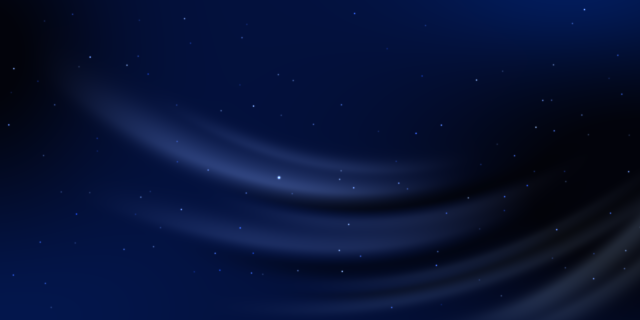
This background is drawn by a WebGL 1 fragment shader. Its source:

```glsl
precision highp float;
// Night-blue backdrop with soft curved light ribbons and scattered tiny stars.

uniform vec2 u_resolution;

// Colours
const vec3 NAVY = vec3(0.012, 0.066, 0.240);
const vec3 BLACK_BLUE = vec3(0.008, 0.012, 0.042);
const vec3 ROYAL_BLUE = vec3(0.008, 0.120, 0.390);
const vec3 LOW_BLUE = vec3(0.012, 0.090, 0.310);
const vec3 PALE_BLUE = vec3(0.150, 0.175, 0.230);
const vec3 SLATE = vec3(0.125, 0.150, 0.175);
const vec3 STAR_WHITE = vec3(0.65, 0.78, 0.95);
const vec3 STAR_BLUE = vec3(0.12, 0.30, 0.95);

// Ribbon curves: lowest point x, lowest point y, bend, skew
const vec4 MAIN_CURVE = vec4(1.12, 0.400, 0.40, 0.0);
const vec4 UPPER_CURVE = vec4(1.20, 0.471, 0.44, 0.0);
const vec4 MIDDLE_CURVE = vec4(1.055, 0.227, 0.35, 0.12);
const vec4 THIN_CURVE = vec4(1.12, 0.305, 0.40, 0.0);
const vec4 LOWER_CURVE = vec4(1.04, 0.112, 0.36, 0.0);
const vec4 BOTTOM_CURVE = vec4(0.91, 0.032, 0.22, 0.05);
const vec4 CORNER_CURVE = vec4(1.33, -0.023, 0.71, 0.0);
const vec4 EDGE_CURVE = vec4(1.36, -0.078, 0.60, 0.0);

// Stars
const float STAR_CELL = 0.09;
const float STAR_SHARE = 0.42;
const float STAR_RADIUS = 0.0028;
const vec2 BRIGHT_STAR = vec2(0.872, 0.445);

float hash(vec2 p) {
    return fract(sin(dot(p, vec2(127.1, 311.7))) * 43758.5453);
}

// Soft elliptical spot
float spot(vec2 p, vec2 centre, vec2 radii) {
    vec2 q = (p - centre) / radii;
    return exp(-dot(q, q));
}

// Soft band along a curve; width = above, below; ends = fade in, fade out
float ribbon(vec2 p, vec4 curve, vec2 width, vec4 ends) {
    float x = p.x - curve.x;
    float bend = curve.z + curve.w * x;
    float slope = 2.0 * curve.z * x + 3.0 * curve.w * x * x;
    float d = (p.y - curve.y - bend * x * x) / sqrt(1.0 + slope * slope);
    d /= d > 0.0 ? width.x : width.y;
    float along = smoothstep(ends.x, ends.y, p.x) * (1.0 - smoothstep(ends.z, ends.w, p.x));
    return exp(-d * d) * along;
}

vec3 background(vec2 p) {
    vec3 col = mix(NAVY, LOW_BLUE, spot(p, vec2(0.0, 0.05), vec2(0.6, 0.32)));
    float leftDark = spot(p, vec2(-0.05, 0.83), vec2(0.36, 0.45));
    float rightDark = spot(p, vec2(2.0, 0.4), vec2(0.65, 0.45));
    col = mix(col, BLACK_BLUE, min(1.1 * leftDark, 1.0));
    col = mix(col, BLACK_BLUE, min(1.3 * rightDark, 1.0));
    return mix(col, ROYAL_BLUE, 0.85 * spot(p, vec2(1.78, 1.06), vec2(0.5, 0.22)));
}

// Dark folds between the ribbons
float shadows(vec2 p) {
    vec4 lift = vec4(0.0, 0.045, 0.0, 0.0);
    float s = 0.60 * ribbon(p, THIN_CURVE + lift, vec2(0.035, 0.018), vec4(0.6, 1.2, 1.4, 1.9));
    s += 0.45 * ribbon(p, MIDDLE_CURVE - 1.4 * lift, vec2(0.025, 0.04), vec4(0.5, 1.1, 1.4, 1.9));
    s += 0.35 * ribbon(p, LOWER_CURVE - 0.8 * lift, vec2(0.015, 0.02), vec4(0.8, 1.3, 1.8, 2.2));
    return min(s, 1.0);
}

vec3 ribbons(vec2 p) {
    float pale = 0.85 * ribbon(p, MAIN_CURVE, vec2(0.075, 0.038), vec4(0.08, 0.60, 0.85, 1.52));
    pale += 0.30 * ribbon(p, MAIN_CURVE, vec2(0.025, 0.016), vec4(0.4, 0.85, 1.0, 1.5));
    pale += 0.45 * ribbon(p, UPPER_CURVE, vec2(0.028, 0.018), vec4(0.45, 0.85, 1.0, 1.52));
    pale += 0.62 * ribbon(p, MIDDLE_CURVE, vec2(0.055, 0.026), vec4(0.2, 0.85, 1.1, 1.75));
    pale += 0.40 * ribbon(p, THIN_CURVE, vec2(0.020, 0.030), vec4(0.6, 1.05, 1.2, 1.9));
    float slate = 0.45 * ribbon(p, LOWER_CURVE, vec2(0.018, 0.032), vec4(0.85, 1.4, 1.6, 2.2));
    slate += 0.55 * ribbon(p, BOTTOM_CURVE, vec2(0.030, 0.022), vec4(0.6, 1.3, 1.7, 2.4));
    slate += 0.95 * ribbon(p, CORNER_CURVE, vec2(0.030, 0.050), vec4(1.3, 1.75, 2.1, 2.6));
    slate += 0.65 * ribbon(p, EDGE_CURVE, vec2(0.025, 0.040), vec4(1.5, 1.8, 2.1, 2.6));
    return pale * PALE_BLUE + slate * SLATE;
}

// One possible star in each grid cell, kept away from the cell borders
vec3 stars(vec2 p) {
    vec2 cell = floor(p / STAR_CELL);
    vec2 offset = 0.1 + 0.8 * vec2(hash(cell + 3.1), hash(cell + 17.7));
    float seed = hash(cell + 41.3);
    float present = step(hash(cell + 8.9), STAR_SHARE);
    float glow = spot(p, (cell + offset) * STAR_CELL, vec2(STAR_RADIUS));
    vec3 tint = mix(STAR_BLUE, STAR_WHITE, hash(cell + 29.5));
    vec3 col = tint * glow * present * mix(0.15, 0.8, seed * seed);
    return col + STAR_WHITE * spot(p, BRIGHT_STAR, vec2(1.5 * STAR_RADIUS));
}

void main() {
    // Height runs from 0 to 1, width from 0 to 2
    vec2 p = gl_FragCoord.xy / u_resolution * vec2(2.0, 1.0);
    vec3 col = background(p) * (1.0 - shadows(p));
    col += ribbons(p) + stars(p);
    gl_FragColor = vec4(col, 1.0);
}
```
